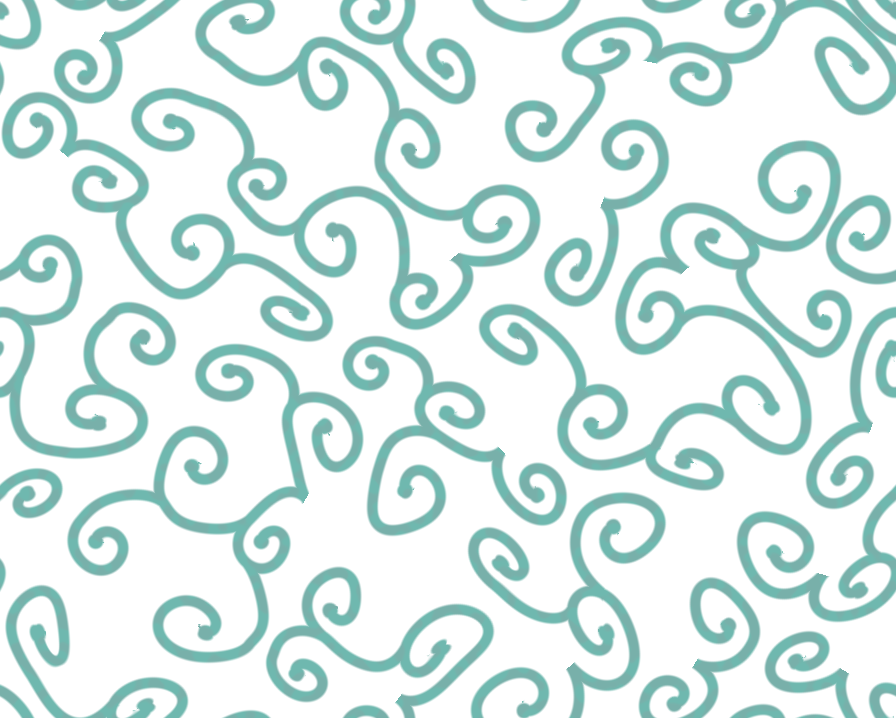
Give the GLSL for this pattern, as a Shadertoy shader.

```glsl
// Seamless ornament of branching teal scrolls with curled, dotted tips on white.

const vec3  PAPER       = vec3(1.0);
const vec3  TEAL_COOL   = vec3(0.435, 0.722, 0.685);
const vec3  TEAL_GREY   = vec3(0.472, 0.692, 0.668);
const float LINE_HALF   = 0.0059;  // half stroke, in canvas widths
const float TIP_RADIUS  = 0.0084;  // dot at the inner end of a curl
const float EDGE_SOFT   = 0.0017;
const float CURL_OUTER  = 0.51;    // curl radius at its start, in cells
const float CURL_SHRINK = 0.077;   // radius lost per quarter turn
const float CURL_END    = 5.3;     // length of a curl in quarter turns
const vec2  SIZE_RANGE  = vec2(0.74, 1.04);
const float WARP_AMOUNT = 0.55;    // in cells
const vec2  WARP_PERIOD = vec2(5.0, 4.0);
const vec2  TINT_PERIOD = vec2(60.0, 48.0);

// Lattice steps across one canvas width and one canvas height.
// Both have an even sum, so the checkerboard of turning senses wraps too.
const vec2  STEP_X = vec2(7.0, 5.0);
const vec2  STEP_Y = vec2(-4.0, 6.0);
const float CELLS  = 62.0;         // determinant of the two steps
const float QUARTER = 1.5707963;

float hash(vec2 v) {
    vec3 p = fract(vec3(v.xyx) * 0.1031);
    p += dot(p, p.yzx + 33.33);
    return fract((p.x + p.y) * p.z);
}

// Gradient noise that wraps after a whole number of cells
float cornerSlope(vec2 corner, vec2 offset, vec2 period, float salt) {
    vec2 id = mod(corner + 0.5, period) - 0.5;
    float a = 4.0 * QUARTER * hash(floor(id + 0.5) + salt);
    return dot(vec2(cos(a), sin(a)), offset);
}

float wrapNoise(vec2 uv, vec2 period, float salt) {
    vec2 p = uv * period, i = floor(p), f = p - i;
    vec2 w = f * f * f * (f * (f * 6.0 - 15.0) + 10.0);
    vec2 e = vec2(1.0, 0.0);
    float low  = mix(cornerSlope(i, f, period, salt),
                     cornerSlope(i + e, f - e, period, salt), w.x);
    float high = mix(cornerSlope(i + e.yx, f - e.yx, period, salt),
                     cornerSlope(i + 1.0, f - 1.0, period, salt), w.x);
    return mix(low, high, w.y);
}

// Random value of a lattice cell, equal for all its wrapped copies
float cellHash(vec2 cell, float salt) {
    vec2 id = vec2(STEP_Y.y * cell.x - STEP_Y.x * cell.y,
                   STEP_X.x * cell.y - STEP_X.y * cell.x);
    return hash(floor(mod(id + 0.5, CELLS)) + salt);
}

float curlSize(vec2 cell)   { return mix(SIZE_RANGE.x, SIZE_RANGE.y, cellHash(cell, 11.0)); }
float parentSide(vec2 cell) { return floor(4.0 * cellHash(cell, 137.0)); }
float turnSense(vec2 cell)  { return 1.0 - 2.0 * mod(cell.x + cell.y, 2.0); }

float spiralRadius(float k, float size) {
    return size * (CURL_OUTER - CURL_SHRINK * k);
}

// Spiral whose first quarter turn swings in from the parent stem
float armRadius(float k, float size, float startRadius) {
    float swing = startRadius - size * CURL_OUTER;
    return spiralRadius(k, size) + swing * (1.0 - smoothstep(0.0, 1.0, k));
}

// Signed distance, in canvas widths, to the curl that belongs to one cell
float curlDistance(vec2 p, vec2 cell, mat2 jacobian) {
    float size = curlSize(cell), side = parentSide(cell), sense = turnSense(cell);

    // Meet the parent curl where it passes closest to this cell
    float a0 = side * QUARTER;
    vec2 parent = cell + floor(vec2(cos(a0), sin(a0)) + 0.5);
    float k0 = mod(-sense * (side + 2.0 - parentSide(parent)), 4.0);
    float startRadius = k0 < 0.5 ? 0.5 : 1.0 - spiralRadius(k0, curlSize(parent));

    // Stroke: up to two windings at this angle
    float r = max(length(p), 0.02);
    vec2 radial = p / r, tangent = sense * vec2(-radial.y, radial.x);
    float phase = mod(sense * (atan(p.y, p.x) - a0) / QUARTER, 4.0);
    float d = 1.0;
    for (int turn = 0; turn < 2; turn++) {
        float k = phase + 4.0 * float(turn);
        if (k > CURL_END) break;
        float radius = armRadius(k, size, startRadius);
        float slope = (armRadius(k + 0.01, size, startRadius) - radius) / 0.01;
        vec2 normal = radial - tangent * slope / (QUARTER * r);
        d = min(d, abs(r - radius) / length(normal * jacobian) - LINE_HALF);
    }

    // Dot at the inner tip
    float aEnd = a0 + sense * CURL_END * QUARTER;
    vec2 toTip = p - spiralRadius(CURL_END, size) * vec2(cos(aEnd), sin(aEnd));
    float tip = max(length(toTip), 0.0001);
    return min(d, tip / length(toTip / tip * jacobian + 0.0001) - TIP_RADIUS);
}

void mainImage(out vec4 fragColor, in vec2 fragCoord) {
    vec2 uv = fragCoord / iResolution.xy;

    // Warped lattice position and its change per canvas width
    vec2 warp = vec2(wrapNoise(uv, WARP_PERIOD, 3.0), wrapNoise(uv, WARP_PERIOD, 71.0));
    vec2 q = uv.x * STEP_X + uv.y * STEP_Y + WARP_AMOUNT * warp;
    mat2 jacobian = mat2(dFdx(q), dFdy(q)) * iResolution.x;

    float d = 1.0;
    vec2 home = floor(q + 0.5);
    for (int y = -1; y <= 1; y++)
        for (int x = -1; x <= 1; x++) {
            vec2 cell = home + vec2(x, y);
            d = min(d, curlDistance(q - cell, cell, jacobian));
        }

    // Faintly mottled ink on paper
    float soft = max(EDGE_SOFT, 0.7 / iResolution.x);
    float ink = 1.0 - smoothstep(-soft, soft, d);
    float tint = smoothstep(-0.12, 0.12, wrapNoise(uv, TINT_PERIOD, 29.0));
    fragColor = vec4(mix(PAPER, mix(TEAL_COOL, TEAL_GREY, tint), ink), 1.0);
}
```
